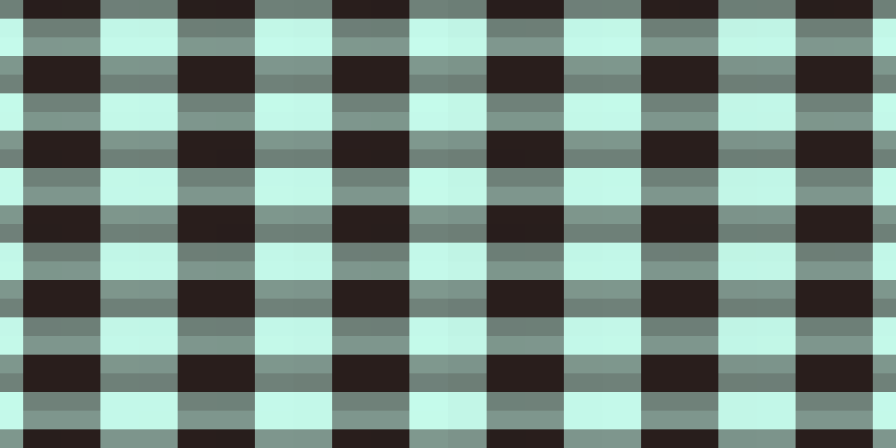
Give the GLSL for this pattern, as a Shadertoy shader.

```glsl
// Woven gingham: dark and light stripes of two threads each cross at right angles.
// Every crossing blends its warp and weft thread; the weft weight alternates by row.
// Crossings next to each pixel are box filtered for smooth edges.

const vec3  DARK_YARN       = vec3(0.160, 0.117, 0.110);
const vec3  LIGHT_YARN      = vec3(0.763, 0.970, 0.910);
const vec2  REPEATS         = vec2(5.8, 6.0);    // across, down
const vec2  CENTRE_PHASE    = vec2(0.75, 0.25);  // place in the repeat at mid canvas
const float THREADS         = 4.0;               // per repeat, half of them dark
const float WEFT_WEIGHT     = 0.5;
const float WEIGHT_SWING    = 0.05;              // weft weight change between rows
const float YARN_VARIATION  = 0.018;             // brightness change between threads
const float WARP_SEED       = 17.0;
const float WEFT_SEED       = 53.0;

float hash21(vec2 p) {
    vec3 q = fract(p.xyx * 0.1031);
    q += dot(q, q.yzx + 33.33);
    return fract((q.x + q.y) * q.z);
}

// Yarn colour of one thread, with its own slight brightness.
vec3 threadColour(float index, float seed) {
    float isLight = step(0.5 * THREADS, mod(index, THREADS));
    float tone = 2.0 * hash21(vec2(index + 64.0, seed)) - 1.0;
    return mix(DARK_YARN, LIGHT_YARN, isLight) * (1.0 + YARN_VARIATION * tone);
}

// Blend of the warp and weft threads at one crossing.
vec3 crossing(vec2 index) {
    float swing = 1.0 - 2.0 * mod(index.y, 2.0);
    float weight = WEFT_WEIGHT + WEIGHT_SWING * swing;
    return mix(threadColour(index.x, WARP_SEED),
               threadColour(index.y, WEFT_SEED), weight);
}

void mainImage(out vec4 fragColor, in vec2 fragCoord) {
    // Thread coordinates, counted from the middle of the canvas
    vec2 uv = fragCoord / iResolution.xy;
    vec2 p = ((uv - 0.5) * REPEATS + CENTRE_PHASE) * THREADS;
    vec2 pixel = REPEATS * THREADS / iResolution.xy;

    // Pixel coverage on either side of the nearest thread edges
    vec2 edge = floor(p + 0.5);
    vec2 cover = clamp((p - edge) / pixel + 0.5, 0.0, 1.0);

    vec3 lower = mix(crossing(edge - 1.0),
                     crossing(edge - vec2(0.0, 1.0)), cover.x);
    vec3 upper = mix(crossing(edge - vec2(1.0, 0.0)),
                     crossing(edge), cover.x);
    fragColor = vec4(mix(lower, upper, cover.y), 1.0);
}
```
